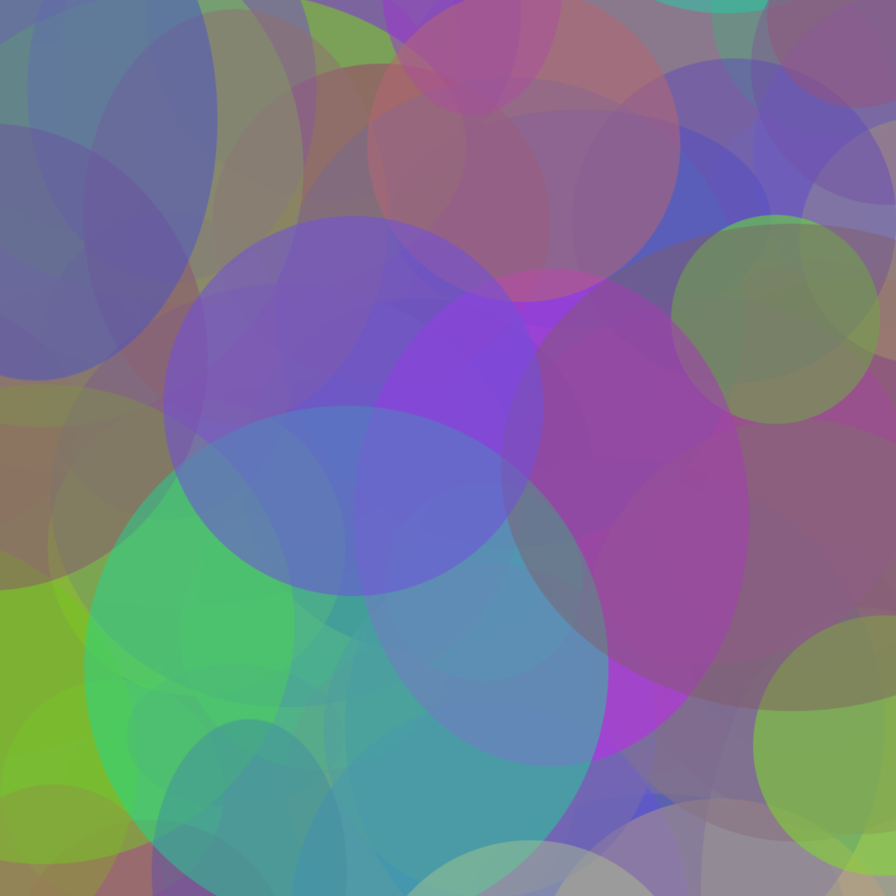
Give the GLSL for this background, as a three.js fragment shader.

```glsl
varying vec2 vUv;

const int DISC_COUNT = 64;
const float SEED = 17.0;
const float MIN_RADIUS = 0.10;
const float MAX_RADIUS = 0.31;
const float OVAL_SHARE = 0.45;
const float OVAL_STRETCH = 0.28;
const float MARGIN = 0.08;
const float JITTER = 0.16;
const float MIN_OPACITY = 0.42;
const float MAX_OPACITY = 0.60;
const float TINT_SPREAD = 0.22;
const float EDGE = 0.0012;

const vec3 BASE = vec3(0.56, 0.46, 0.56);
const vec3 MAUVE = vec3(0.60, 0.38, 0.49);
const vec3 INDIGO = vec3(0.38, 0.36, 0.76);
const vec3 LIME = vec3(0.50, 0.84, 0.22);
const vec3 KHAKI = vec3(0.72, 0.70, 0.46);
const vec3 MAGENTA = vec3(0.70, 0.22, 0.84);
const vec3 EMERALD = vec3(0.10, 0.85, 0.56);

vec3 hash3(float n) {
  vec3 p = fract(vec3(n) * vec3(0.1031, 0.1030, 0.0973));
  p += dot(p, p.yzx + 33.33);
  return fract((p.xxy + p.yzz) * p.zyx);
}

// Weighted choice of hue for a pick from 0 to 1
vec3 palette(float pick) {
  if (pick < 0.37) return MAUVE;
  if (pick < 0.64) return INDIGO;
  if (pick < 0.79) return LIME;
  if (pick < 0.87) return KHAKI;
  if (pick < 0.95) return MAGENTA;
  return EMERALD;
}

// Approximate signed distance to an upright ellipse
float ellipseDistance(vec2 p, vec2 radii) {
  return (length(p / radii) - 1.0) * min(radii.x, radii.y);
}

void main() {
  vec3 color = BASE;

  // Translucent discs, painted back to front
  for (int i = 0; i < DISC_COUNT; i++) {
    float id = float(i) + SEED;
    vec3 place = hash3(id);
    vec3 form = hash3(id + 101.0);
    vec3 tint = hash3(id + 211.0);

    // Evenly spread centres, loosened by jitter
    vec2 spread = fract(id * vec2(0.7549, 0.5698));
    vec2 center = mix(vec2(-MARGIN), vec2(1.0 + MARGIN), spread);
    center += (place.xy - 0.5) * JITTER;

    // Circles mixed with slightly stretched ovals
    float radius = mix(MIN_RADIUS, MAX_RADIUS, place.z);
    float stretch = step(form.x, OVAL_SHARE) * (form.y * 2.0 - 1.0) * OVAL_STRETCH;
    vec2 radii = radius * vec2(1.0 - stretch, 1.0 + stretch);

    float cover = 1.0 - smoothstep(-EDGE, EDGE, ellipseDistance(vUv - center, radii));
    float opacity = mix(MIN_OPACITY, MAX_OPACITY, form.z);
    vec3 paint = palette(fract(id * 0.618)) + (tint - 0.5) * TINT_SPREAD;
    color = mix(color, clamp(paint, 0.0, 1.0), cover * opacity);
  }

  gl_FragColor = vec4(color, 1.0);
}
```
